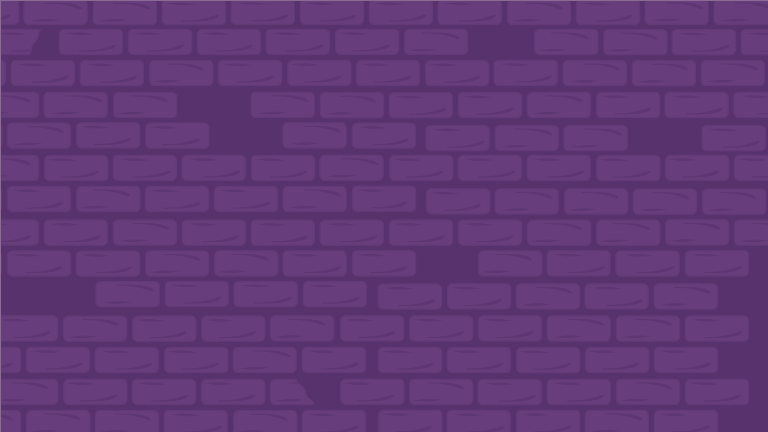
A WebGL 2 fragment shader for this pattern:

```glsl
#version 300 es
precision highp float;

#define UNITS 432.0
#define PITCH 69.0
#define HALF_BRICK vec2(32.2, 13.2)
#define CORNER 5.5
#define JITTER vec2(0.8, 0.4)
#define RIM 1.3
#define FLIP_SHARE 0.6
#define MORTAR vec3(0.345, 0.196, 0.425)
#define BRICK vec3(0.404, 0.241, 0.482)
#define MARK vec3(0.366, 0.213, 0.446)
#define BORDER vec3(0.55, 0.42, 0.60)

uniform vec2 u_resolution;
out vec4 outColor;

const int ROWS = 14;
const float NONE = 999.0;

// Height of each course, measured downwards
const float COURSE_Y[ROWS] = float[](12.0, 42.0, 73.0, 105.0, 135.5, 168.0, 199.0,
                                     232.5, 263.5, 294.0, 328.5, 360.0, 392.0, 423.0);

// Per course: left brick edge, start of the shifted run, centre of a missing brick
const vec3 COURSE[ROWS] = vec3[](
    vec3(24.0, NONE, NONE), vec3(59.0, 534.0, NONE), vec3(11.0, NONE, NONE),
    vec3(44.0, NONE, 214.0), vec3(7.0, 426.0, 246.0), vec3(44.0, NONE, NONE),
    vec3(7.0, 426.0, NONE), vec3(44.0, NONE, NONE), vec3(7.0, 478.0, NONE),
    vec3(96.0, 378.0, 59.0), vec3(63.0, 340.0, NONE), vec3(26.0, 378.0, NONE),
    vec3(63.0, 340.0, NONE), vec3(26.0, 378.0, NONE));

float hash(vec2 p) {
    return fract(sin(dot(p, vec2(127.1, 311.7))) * 43758.5453);
}

float roundedBox(vec2 p, vec2 halfSize, float radius) {
    vec2 q = abs(p) - halfSize + radius;
    return length(max(q, 0.0)) + min(max(q.x, q.y), 0.0) - radius;
}

// Curved swoosh that swells at its end, and a thin streak opposite
float markDistance(vec2 p, float seed) {
    p.x += 5.0 * (seed - 0.5);
    float t = clamp((p.x + 13.0) / 37.0, 0.0, 1.0);
    float swell = (0.5 + 2.0 * t * t) * sqrt(1.0 - pow(t, 8.0));
    float swoosh = max(abs(p.y + 9.0 - 5.5 * t * t * t) - swell, abs(p.x - 5.5) - 18.5);
    float s = clamp((p.x + 26.0) / 28.0, 0.0, 1.0);
    float streak = abs(p.y - 8.6 + 0.8 * s) - 1.3 * sin(3.14159 * s);
    streak = max(streak, abs(p.x + 12.0) - 14.0);
    return min(swoosh, streak);
}

bool isMissing(int row, float x, float gap) {
    bool hole = abs(x - gap) < 0.5 * PITCH;
    bool secondHole = row == 4 && abs(x - 665.0) < 30.0;
    bool wallEnd = row > 7 && x > 750.0;
    bool wallStart = row == 9 && x < 90.0;
    return hole || secondHole || wallEnd || wallStart;
}

void main() {
    float scale = UNITS / u_resolution.y;
    vec2 p = gl_FragCoord.xy * scale;
    p.y = UNITS - p.y;
    float aa = 0.6 * scale;
    vec3 color = MORTAR;

    for (int row = 0; row < ROWS; row++) {
        vec3 course = COURSE[row];
        bool shifted = p.x > course.y - 2.0;
        float start = shifted ? course.y : course.x;
        float column = floor((p.x - start + 2.5) / PITCH);
        float left = start + column * PITCH;
        vec2 center = vec2(left + 32.0, COURSE_Y[row]);

        // Skip gaps and bricks that would run into the shifted run
        bool collides = !shifted && left + 64.0 > course.y;
        if (collides || isMissing(row, center.x, course.z)) continue;
        if (shifted && (row == 4 || row == 6 || row == 9)) center.y += 2.5;

        vec2 id = vec2(column + (shifted ? 20.0 : 0.0), float(row));
        float seed = hash(id);
        vec2 q = p - center - JITTER * (vec2(seed, hash(id + 7.3)) - 0.5);
        float d = roundedBox(q, HALF_BRICK, CORNER);

        // Two chipped bricks
        float chipWave = 0.8 * sin(q.y * 0.45);
        if (row == 1 && center.x < 50.0)
            d = max(d, dot(q - vec2(14.0, 0.0), vec2(0.894, 0.447)) + chipWave);
        if (row == 12 && abs(center.x - 302.0) < 8.0)
            d = max(d, dot(q - vec2(4.0, 0.0), vec2(0.832, -0.555)) + chipWave);

        // Face with a soft rim, then its marks
        float shape = 1.0 - smoothstep(-aa, aa, d);
        float face = 1.0 - smoothstep(-aa, aa, d + RIM);
        float flip = hash(id + 3.1) < FLIP_SHARE ? -1.0 : 1.0;
        float mark = 1.0 - smoothstep(-aa, aa, markDistance(q * vec2(1.0, flip), seed));
        vec3 brick = mix(mix(MORTAR, BRICK, 0.7), BRICK, face);
        brick = mix(brick, MARK, mark * face);
        color = mix(color, brick, shape);
    }

    // Hairline along the left and top edges
    float edge = min(p.x, p.y);
    color = mix(color, BORDER, 1.0 - smoothstep(1.0 - aa, 1.0 + aa, edge));
    outColor = vec4(color, 1.0);
}
```
